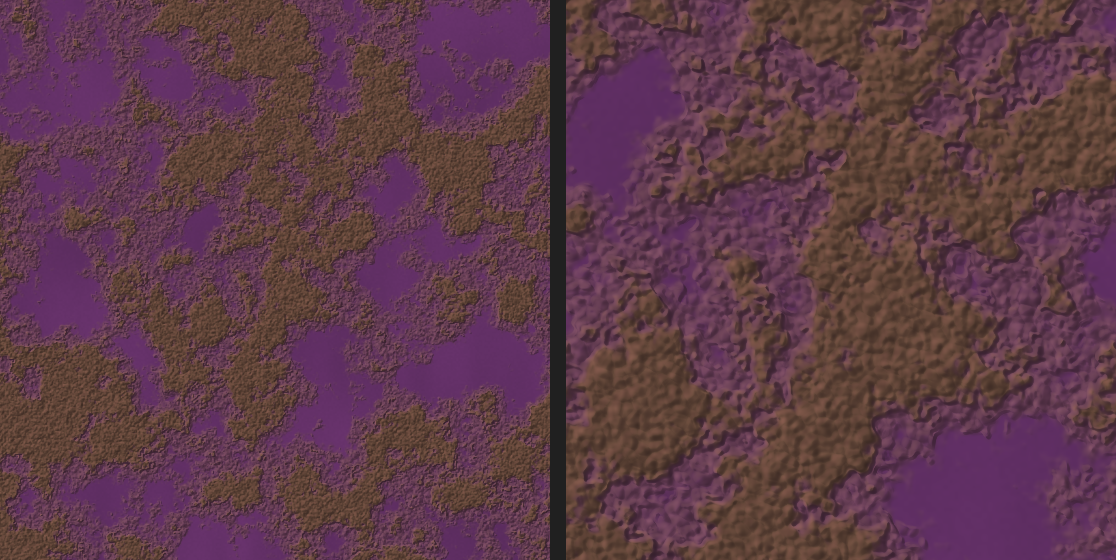
Left, the full canvas; right, a detail of the centre.
Write a Shadertoy shader that draws this texture.

```glsl
float hash(vec2 p) {
    vec3 q = fract(vec3(p.xyx) * 0.1031);
    q += dot(q, q.yzx + 33.33);
    return fract((q.x + q.y) * q.z);
}

float valueNoise(vec2 p) {
    vec2 i = floor(p), f = fract(p);
    f = f * f * (3.0 - 2.0 * f);
    return mix(mix(hash(i), hash(i + vec2(1, 0)), f.x),
               mix(hash(i + vec2(0, 1)), hash(i + vec2(1, 1)), f.x), f.y);
}

// Ragged patches: low is bare paint, high is thick rust
float corrosion(vec2 p) {
    float sum = 0.0, weight = 0.0, amp = 1.0;
    p = p * 8.5 + 40.0;
    for (int i = 0; i < 6; i++) {
        sum += amp * valueNoise(p);
        weight += amp;
        amp *= 0.68;
        p = mat2(1.6, 1.2, -1.2, 1.6) * p + 17.3;
    }
    return sum / weight;
}

// Rounded grains, one per cell, kept with the given probability
float grains(vec2 p, float density) {
    vec2 cell = floor(p);
    float dome = 0.0;
    for (int y = -1; y <= 1; y++)
    for (int x = -1; x <= 1; x++) {
        vec2 id = cell + vec2(x, y) + 300.0;
        vec2 centre = id - 300.0 + vec2(hash(id), hash(id + 71.7));
        float radius = 0.4 + 0.45 * hash(id + 19.1);
        float d = length(p - centre) / radius;
        float keep = smoothstep(0.0, 0.15, density - hash(id + 43.9));
        dome = max(dome, keep * radius * max(0.0, 1.0 - d * d));
    }
    return dome;
}

// Height of the surface in canvas units
float relief(vec2 p) {
    float rust = corrosion(p);
    float density = 1.15 * smoothstep(0.39, 0.52, rust);
    float crust = smoothstep(0.525, 0.555, rust);
    float plateau = smoothstep(0.57, 0.61, rust);
    vec2 bent = p + 0.005 * vec2(valueNoise(p * 80.0), valueNoise(p * 80.0 + 50.0));
    float h = 0.0026 * grains(bent * 150.0, density) * (1.0 - 0.4 * plateau);
    h += 0.0032 * grains(bent * 82.0 + 9.0, density * 0.7 - 0.12) * (1.0 - 0.6 * plateau);
    h += 0.0060 * crust * (1.0 - 0.6 * plateau) * grains(bent * 40.0 + 31.0, 0.65);
    h += 0.0050 * crust + 0.0025 * plateau;
    return h + 0.0016 * density * valueNoise(p * 270.0);
}

void mainImage(out vec4 fragColor, in vec2 fragCoord) {
    vec2 p = fragCoord / iResolution.y;
    float rust = corrosion(p);
    float fine = valueNoise(p * 300.0) - 0.5;

    // Light falls from the upper left
    vec2 away = 0.0011 * normalize(vec2(1.0, -0.9));
    float slope = (relief(p + away) - relief(p - away)) / 0.0022;
    float lit = slope / (0.6 + abs(slope));

    // Paint, stained paint and rust
    float cloud = valueNoise(p * 5.0 + 60.0) + 0.5 * valueNoise(p * vec2(28.0, 9.0));
    vec3 paint = vec3(0.38, 0.185, 0.395) * (0.92 + 0.12 * cloud);
    vec3 stain = vec3(0.395, 0.235, 0.33);
    vec3 ochre = vec3(0.375, 0.27, 0.215);
    float stained = smoothstep(0.38, 0.50, rust + 0.03 * fine);
    float rusted = smoothstep(0.515, 0.595, rust + 0.04 * fine);
    vec3 color = mix(mix(paint, stain, stained), ochre, rusted);

    // Pink lit rims, brown shadows
    vec3 rim = mix(vec3(0.53, 0.34, 0.40), vec3(0.55, 0.36, 0.32), rusted);
    vec3 shadow = mix(vec3(0.21, 0.12, 0.18), vec3(0.17, 0.115, 0.105), rusted);
    color = mix(color, rim, 0.78 * max(lit, 0.0));
    color = mix(color, shadow, 0.92 * max(-lit, 0.0));
    color *= 1.0 + fine * mix(0.03, 0.28, stained);
    fragColor = vec4(color, 1.0);
}
```
